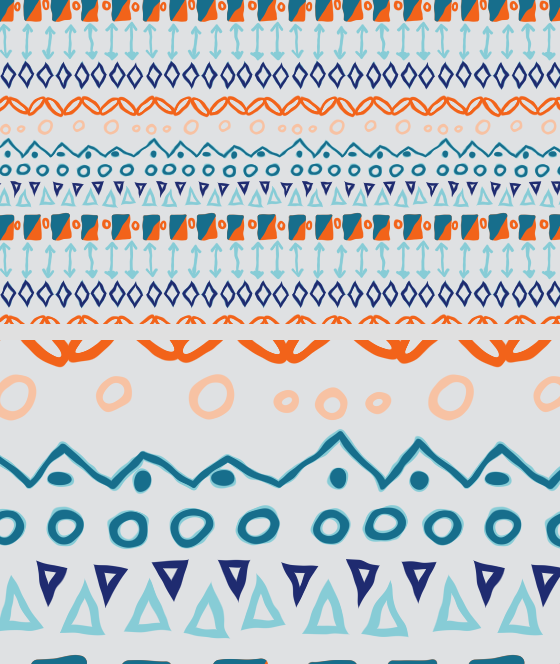
Top, the full canvas; bottom, a detail of the centre.
Write a Shadertoy shader that draws this pattern.

```glsl
// Hand-drawn tribal bands: blocks, arrows, diamonds, leaves, rings, peaks and triangles.

const float PI = 3.14159265;
const vec2 TILE = vec2(200.0, 300.0);   // size of one repeat in design units
const float REPEATS_ACROSS = 3.84;

const vec3 PAPER  = vec3(0.875, 0.882, 0.89);
const vec3 AQUA   = vec3(0.53, 0.80, 0.84);
const vec3 TEAL   = vec3(0.09, 0.43, 0.55);
const vec3 ORANGE = vec3(0.95, 0.39, 0.10);
const vec3 NAVY   = vec3(0.12, 0.17, 0.44);
const vec3 PEACH  = vec3(0.97, 0.76, 0.64);

vec2 hash2(vec2 p) {
    vec3 q = fract(p.xyx * vec3(0.1031, 0.1030, 0.0973));
    q += dot(q, q.yzx + 33.33);
    return fract((q.xx + q.yz) * q.zy);
}

// Smooth noise that closes on itself at the tile edges
vec2 tileNoise(vec2 p, float cell) {
    vec2 g = p / cell, i = floor(g), f = g - i, n = TILE / cell;
    f = f * f * (3.0 - 2.0 * f);
    vec2 a = hash2(mod(i, n)), b = hash2(mod(i + vec2(1, 0), n));
    vec2 c = hash2(mod(i + vec2(0, 1), n)), d = hash2(mod(i + 1.0, n));
    return mix(mix(a, b, f.x), mix(c, d, f.x), f.y);
}

vec2 rotate(vec2 p, float a) {
    float c = cos(a), s = sin(a);
    return vec2(c * p.x + s * p.y, c * p.y - s * p.x);
}

// Offset from the nearest tiled copy of a centre
vec2 around(vec2 p, vec2 centre) {
    return mod(p - centre + 0.5 * TILE, TILE) - 0.5 * TILE;
}

// Local coordinates of item k in a row of n, bowed and jittered
vec2 place(vec2 p, int k, int n, vec2 start, float bow, float jitter) {
    float t = float(k) / float(n);
    vec2 r = hash2(vec2(k, start.y)) - 0.5;
    vec2 centre = start + vec2(TILE.x * t + bow * sin(PI * t), 0.0) + jitter * r;
    return rotate(around(p, centre), 0.07 * jitter * r.y);
}

// Distance functions; y points down
float ellipse(vec2 p, vec2 r) {
    float k = length(p / r);
    return (k + 1e-4) * (k - 1.0) / (length(p / (r * r)) + 1e-5);
}

float segment(vec2 p, vec2 a, vec2 b) {
    vec2 d = b - a;
    return length(p - a - d * clamp(dot(p - a, d) / dot(d, d), 0.0, 1.0));
}

float triangle(vec2 p, vec2 h) {
    float side = dot(vec2(abs(p.x), -p.y - h.y), normalize(vec2(2.0 * h.y, h.x)));
    return max(p.y - h.y, side);
}

float diamond(vec2 p, vec2 h) {
    return (abs(p.x) / h.x + abs(p.y) / h.y - 1.0) * h.x * h.y / length(h);
}

float box(vec2 p, vec2 h, float r) {
    vec2 q = abs(p) - h + r;
    return length(max(q, 0.0)) + min(max(q.x, q.y), 0.0) - r;
}

float arrow(vec2 p, float h, float reach) {
    vec2 q = abs(p);
    float head = segment(q, vec2(0.0, h), vec2(reach, h - 7.5));
    return min(segment(q, vec2(0), vec2(0.0, h)), head);
}

vec2 peak(int k) {
    float j = float(k % 5);
    return vec2(11.0 + 37.0 * j + TILE.x * float(k / 5), 191.5 + 2.75 * j);
}

vec3 ink(vec3 base, vec3 colour, float d, float soft) {
    return mix(base, colour, 1.0 - smoothstep(-soft, soft, d));
}

void mainImage(out vec4 fragColor, in vec2 fragCoord) {
    float unit = TILE.x * REPEATS_ACROSS / iResolution.x;
    float soft = 0.7 * unit;
    vec2 p = vec2(fragCoord.x, iResolution.y - fragCoord.y) * unit;

    // Unsteady hand: bent lines and uneven pressure
    p += 2.6 * (tileNoise(p, 10.0) - 0.5);
    vec2 press = tileNoise(p + 50.0, 5.0);
    float nib = 1.5 + 0.6 * press.x;

    float blocks = 1e3, blockTops = 1e3, beads = 1e3, arrows = 1e3, diamonds = 1e3;
    float leaves = 1e3, pale = 1e3, teal = 1e3, dots = 1e3, downs = 1e3, ups = 1e3;

    // Rows of eight
    for (int k = 0; k < 8; k++) {
        vec2 q = place(p, k, 8, vec2(10.5, 103.5), 1.0, 2.5);
        diamonds = min(diamonds, abs(diamond(q, vec2(9.0, 15.0))) - nib);
        q = place(p, k, 8, vec2(0.0, 146.0), 0.0, 2.0);
        q = rotate(q, k % 2 == 0 ? -0.7 : 0.7);
        leaves = min(leaves, abs(ellipse(q, vec2(14.5, 5.2))) - nib - 0.4);
    }

    // Rows of seven
    for (int k = 0; k < 7; k++) {
        vec2 r = hash2(vec2(k, 7));
        vec2 q = place(p, k, 7, vec2(6.0, 57.0), 4.0, 2.5);
        arrows = min(arrows, arrow(q, 20.0 + 4.0 * r.x, 5.0 + 2.5 * r.y) - nib - 0.2);
        if (r.y > 0.7) arrows = min(arrows, ellipse(q - vec2(0, 17), vec2(6, 4)));
        q = rotate(place(p, k, 7, vec2(6.0, 233.5), -7.0, 2.0), -0.4);
        teal = min(teal, abs(ellipse(q, vec2(6.0 + 2.0 * r.x, 6.0))) - nib);
        q = place(p, k, 7, vec2(21.0, 257.5), 0.0, 4.0);
        downs = min(downs, abs(triangle(-q, vec2(5.2, 6.5))) - nib);
        q = place(p, k, 7, vec2(4.0, 271.0), 4.0, 5.0);
        ups = min(ups, abs(triangle(q, vec2(7.8, 9.0))) - nib - 0.1);
    }

    // Rings in small and large clusters
    for (int k = 0; k < 6; k++) {
        float a = PI * float(k) / 3.0;
        vec2 start = vec2(8.0 - 13.5 * sin(a), 175.4 + 2.4 * cos(a));
        float size = 6.1 - 2.0 * cos(a) + (k % 2 == 0 ? 1.2 : -1.2);
        vec2 q = rotate(place(p, k, 6, start, 0.0, 0.0), -0.6);
        pale = min(pale, abs(ellipse(q, size * vec2(1.1, 0.9))) - nib);
    }

    // Rows of five: split blocks, beads and the mountain line
    vec2 line = vec2(mod(p.x - 11.0, TILE.x) + 11.0, mod(p.y, TILE.y));
    for (int k = 0; k < 5; k++) {
        vec2 r = hash2(vec2(k, 5));
        vec2 q = place(p, k, 5, vec2(7.0, 12.0), -3.0, 2.5);
        float block = box(q, vec2(11.0 + 2.0 * r.x, 17.5), 3.0);
        blocks = min(blocks, block);
        float cut = dot(q, normalize(vec2(1.5, 1.0))) - 5.0 * r.y + 1.0;
        blockTops = min(blockTops, max(block, cut));
        q = place(p, k, 5, vec2(25.0, 8.0), 0.0, 4.0);
        beads = min(beads, abs(ellipse(q, vec2(3.2, 4.8))) - nib);
        vec2 valley = vec2(31.0 + 38.0 * float(k), 214.5);
        float slopes = min(segment(line, peak(k), valley), segment(line, valley, peak(k + 1)));
        teal = min(teal, slopes - nib + 0.2);
        q = around(p, vec2(peak(k).x - 1.0, 212.0));
        dots = min(dots, ellipse(q, vec2(3.5 + 2.0 * r.x, 5.0 - 2.0 * r.x)));
    }

    // Paint, with an aqua fringe showing beside the dark strokes
    float fringe = 1.4 * press.y;
    vec3 col = ink(PAPER, PEACH, pale, soft);
    col = ink(col, AQUA, min(arrows, ups), soft);
    col = ink(col, AQUA, min(min(teal, dots), diamonds + 0.6) - fringe, soft);
    col = ink(col, TEAL, min(teal, dots), soft);
    col = ink(col, NAVY, min(diamonds, downs), soft);
    col = ink(col, ORANGE, min(min(blocks, beads), leaves), soft);
    col = ink(col, TEAL, blockTops, soft);
    fragColor = vec4(col, 1.0);
}
```
